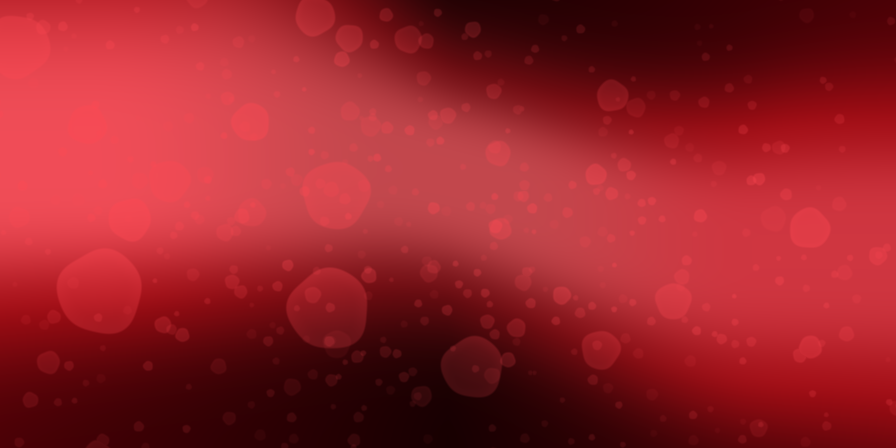
Reproduce this background procedurally as a Shadertoy shader.

```glsl
// Soft red light band over near-black corners, scattered with translucent round flecks.

float hash(vec2 p) {
    return fract(sin(dot(p, vec2(127.1, 311.7))) * 43758.5453);
}

// Height of the light: 1 on the band's ridge, falling to 0 above and below
float bandLight(vec2 p) {
    float ridge = mix(0.63, 0.44, smoothstep(0.8, 1.7, p.x));
    float above = mix(0.58, 0.28, smoothstep(0.45, 1.05, p.x))
                + 0.07 * smoothstep(1.2, 2.0, p.x);
    float below = 0.3 + 0.08 * abs(p.x - 1.0);
    float d = p.y - ridge;
    d /= mix(below, above, smoothstep(-0.02, 0.02, d));
    return exp(-d * d);
}

// Dark, middle and ridge colours all drift from left to right
vec3 bandColor(float x, float light) {
    float side = abs(x - 1.0);
    vec3 dark = mix(vec3(0.09, 0.0, 0.005), vec3(0.28, 0.0, 0.02), side);
    vec3 middle = mix(vec3(0.43, 0.05, 0.07), vec3(0.63, 0.05, 0.08),
                      smoothstep(0.0, 0.8, side));
    vec3 ridge = mix(vec3(0.94, 0.3, 0.34), vec3(0.76, 0.28, 0.3),
                     smoothstep(0.2, 0.9, x));
    ridge = mix(ridge, vec3(0.81, 0.21, 0.25), smoothstep(1.1, 1.7, x));
    vec3 color = mix(dark, middle, smoothstep(0.0, 0.55, light));
    return mix(color, ridge, smoothstep(0.4, 1.0, light));
}

// Coverage of a slightly uneven disc, a little denser towards its rim
float fleck(vec2 d, float radius, float seed) {
    float angle = atan(d.y, d.x);
    float uneven = 1.0 + 0.04 * sin(3.0 * angle + seed * 6.3)
                       + 0.025 * sin(5.0 * angle + seed * 17.0);
    float edge = length(d) - radius * uneven;
    float soft = max(0.003, 1.0 / iResolution.y);
    float rim = 0.85 + 0.15 * smoothstep(-0.4 * radius, 0.0, edge);
    return rim * (1.0 - smoothstep(-soft, soft, edge));
}

// One jittered grid of flecks, densest near the middle left
float fleckLayer(vec2 p, float size, float seed) {
    vec2 cell = floor(p / size);
    float cover = 0.0;
    for (int j = -1; j <= 1; j++) {
        for (int i = -1; i <= 1; i++) {
            vec2 id = cell + vec2(i, j);
            vec2 key = id + seed * 19.7;
            vec2 center = (id + vec2(hash(key), hash(key + 41.3))) * size;
            vec2 spread = (center - vec2(0.95, 0.45)) / vec2(0.85, 0.65);
            float density = 0.12 + 0.5 * exp(-dot(spread, spread));
            float present = step(hash(key + 73.1), density);
            float radius = size * mix(0.08, 0.21, hash(key + 11.9));
            float strength = mix(0.25, 0.9, hash(key + 29.4));
            float disc = fleck(p - center, radius, hash(key + 5.2));
            cover = max(cover, present * strength * disc);
        }
    }
    return cover;
}

void mainImage(out vec4 fragColor, in vec2 fragCoord) {
    vec2 p = fragCoord / iResolution.y;
    p.x *= 2.0 * iResolution.y / iResolution.x;

    float light = bandLight(p);
    vec3 color = bandColor(p.x, light);
    vec3 glow = vec3(1.0, 0.28, 0.32);
    float opacity = mix(0.16, 0.5, light);

    // Largest discs: center and radius
    vec3 discs[14] = vec3[14](
        vec3(0.75, 0.565, 0.075), vec3(0.224, 0.349, 0.094),
        vec3(0.734, 0.31, 0.09), vec3(0.04, 0.896, 0.07),
        vec3(0.195, 0.721, 0.043), vec3(0.703, 0.964, 0.044),
        vec3(0.56, 0.727, 0.042), vec3(1.807, 0.49, 0.045),
        vec3(1.055, 0.18, 0.068), vec3(1.341, 0.219, 0.043),
        vec3(1.503, 0.328, 0.04), vec3(0.29, 0.51, 0.047),
        vec3(0.378, 0.596, 0.046), vec3(1.367, 0.786, 0.035));
    for (int i = 0; i < 14; i++) {
        float seed = hash(vec2(i, 3.0));
        float cover = fleck(p - discs[i].xy, discs[i].z, seed);
        color = mix(color, glow, cover * opacity * mix(0.7, 1.0, seed));
    }

    // Smaller flecks in three sizes
    float size = 0.15;
    for (int layer = 0; layer < 3; layer++) {
        float cover = fleckLayer(p, size, float(layer) + 1.0);
        color = mix(color, glow, cover * opacity);
        size *= 0.6;
    }

    fragColor = vec4(color, 1.0);
}
```
